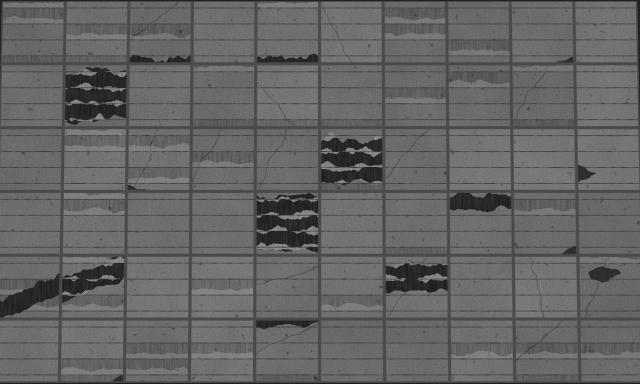
Reproduce this pattern procedurally as a WebGL 2 fragment shader.

```glsl
#version 300 es
precision highp float;
// Grey luminescence view of a solar panel: ten by six cells, each crossed by
// four thin busbars. Gradient noise makes stains, dim strips and cracks; two
// short defect lists say which cells have dead bands or dark chips.
uniform vec2 u_resolution;
out vec4 outColor;

// Dead bands: column, row from the top, upper and lower limit in the cell
const vec4 DEAD_BANDS[10] = vec4[10](
  vec4(1, 1, .12, .86), vec4(5, 2, .16, .86), vec4(4, 3, .06, .92),
  vec4(0, 4, .52, .80), vec4(1, 4, .20, .55), vec4(6, 4, .12, .57),
  vec4(7, 3, .08, .28), vec4(2, 0, .89, 1.1), vec4(4, 0, .88, 1.1),
  vec4(4, 5, -.1, .12));
// Dark chips: column, row, centre in the cell
const vec4 CHIPS[6] = vec4[6](
  vec4(8, 0, 1, 1), vec4(2, 2, 0, 1), vec4(8, 3, 1, 1),
  vec4(1, 5, 1, 1), vec4(9, 2, 0, .72), vec4(9, 4, .38, .28));

vec2 hash2(vec2 p) {
  vec3 q = fract(p.xyx * vec3(.1031, .1030, .0973));
  q += dot(q, q.yzx + 33.33);
  return fract((q.xx + q.yz) * q.zy);
}

float corner(vec2 i, vec2 f, vec2 o) {
  return dot(hash2(i + o + 50.) * 2. - 1., f - o);
}

float gradientNoise(vec2 p) {
  vec2 i = floor(p), f = fract(p);
  vec2 u = f * f * f * (f * (f * 6. - 15.) + 10.);
  return mix(mix(corner(i, f, vec2(0, 0)), corner(i, f, vec2(1, 0)), u.x),
             mix(corner(i, f, vec2(0, 1)), corner(i, f, vec2(1, 1)), u.x), u.y);
}

float fbm(vec2 p) {
  float sum = 0., amp = .6;
  for (int i = 0; i < 3; i++) {
    sum += amp * gradientNoise(p);
    p = p * 2.1 + 7.3;
    amp *= .5;
  }
  return sum;
}

// Smooth coverage of the region where d is positive
float cover(float d, float soft) {
  return clamp(d / soft + .5, 0., 1.);
}

void main() {
  vec2 uv = gl_FragCoord.xy / u_resolution;
  uv.y = 1. - uv.y;
  float aa = 6. / u_resolution.y;

  // Cell grid, slightly wider toward the bottom
  vec2 g = vec2(5. + (uv.x - .4993) / mix(.0993, .1017, uv.y), uv.y * 6.018);
  vec2 cell = floor(g), f = fract(g);
  vec2 seed = hash2(cell + 3.);
  float s = f.y * 4. + .5, strip = floor(s), t = fract(s);
  float bar = floor(s + .5), barDist = abs(s - bar) / 4.;
  float streak = gradientNoise(vec2(g.x * 32., g.y * 3.));

  // Silicon tone: cell variation, soft clouds and fine grain
  float tone = .445 + .05 * (seed.x - .5) + .05 * fbm(g * 1.3);
  tone += .045 * gradientNoise(g * 37.) + .015 * streak;
  tone -= .05 * dot(uv - vec2(.5, .6), uv - vec2(.5, .6));

  // Dim strips with a ragged lower edge
  vec2 stripSeed = hash2(cell * 7. + strip * 3.1);
  if (stripSeed.x < .14) {
    float edge = .65 + .6 * fbm(vec2(g.x * 3., strip + cell.y * 9.));
    tone += mix(.05, -.055 + .07 * streak, cover(edge - t, aa * 4.));
  }

  // Stains and small specks
  tone -= .15 * smoothstep(.22, .46, fbm(g * 9.));
  tone -= .10 * smoothstep(.25, .48, fbm(g * 19. + 40.));

  // Hairline cracks
  if (seed.y < .28) {
    float angle = 6.283 * stripSeed.y * 0. + 6.283 * seed.x;
    vec2 normal = vec2(cos(angle), sin(angle));
    float d = dot(f - .3 - .4 * seed.yx, normal) + .15 * fbm(g * 3.);
    tone -= .11 * cover(.007 - abs(d), aa);
  }

  // Dead bands, with bright flakes clinging to the busbars
  for (int i = 0; i < 10; i++) {
    vec4 band = DEAD_BANDS[i];
    if (band.xy != cell) continue;
    float tilt = cell.y == 4. && cell.x < 2. ? -.4 * (f.x - .5) : 0.;
    float top = band.z + tilt + .3 * fbm(vec2(g.x * 3.5, cell.y + .4));
    float bottom = band.w + tilt + .22 * fbm(vec2(g.x * 3., cell.y + 20.7));
    float dead = cover(f.y - top, aa) * cover(bottom - f.y, aa);
    float flakeSize = .025 + .22 * fbm(vec2(g.x * 4., bar * 5.3 + cell.y + step(bar, s) * 2.6));
    float flake = cover(flakeSize - barDist, aa) * step(.3, band.w - band.z);
    float shade = .15 + .07 * streak + .05 * fbm(g * 5.);
    tone = mix(tone, mix(shade, .52 + .1 * streak, flake), dead);
  }

  // Dark chips
  for (int i = 0; i < 6; i++) {
    vec4 chip = CHIPS[i];
    if (chip.xy != cell) continue;
    vec2 d = abs(f - chip.zw);
    float reach = .14 + .16 * fbm(g * 4.) - d.x * .48 - d.y;
    tone = mix(tone, .18 + .05 * streak, cover(reach, aa));
  }

  // Busbars, gaps between cells and the outer frame
  float barInk = clamp(.65 + .7 * gradientNoise(vec2(g.x * 12., bar + cell.y * 4.3)), .3, 1.);
  tone = mix(tone, min(tone, .23), barInk * cover(.008 - barDist, aa) * step(.5, bar) * step(bar, 4.5));
  vec2 c = abs(f - .5);
  tone = mix(.29, tone, smoothstep(.012, .036, .5 - max(c.x, c.y)));
  float inside = min(min(g.x, 10. - g.x), min(g.y - .02, 6. - g.y));
  tone = mix(.13, tone, cover(inside, aa));

  outColor = vec4(vec3(tone), 1.);
}
```
